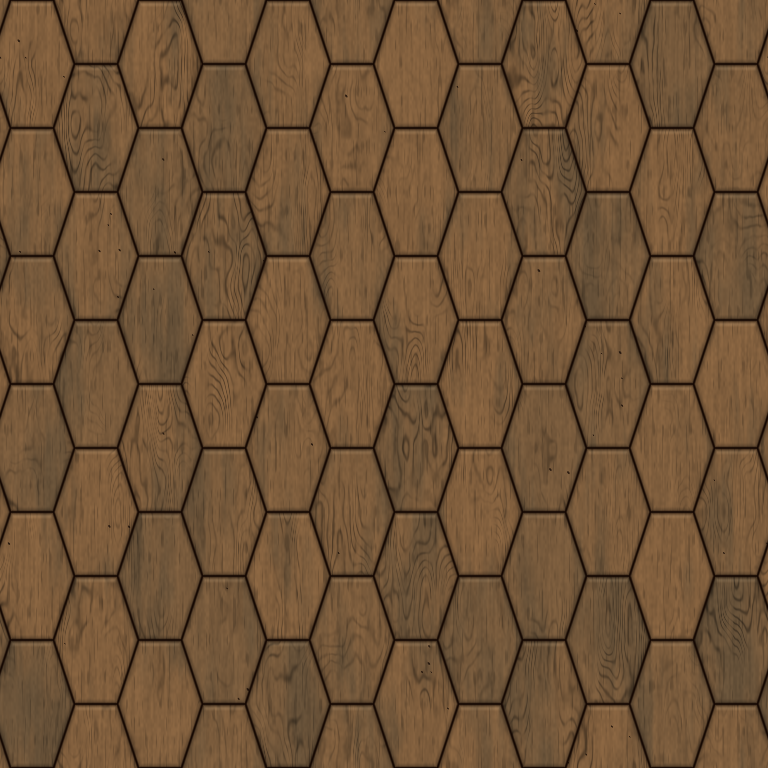
A WebGL 2 fragment shader for this texture:

```glsl
#version 300 es
precision highp float;
// Floor of elongated hexagonal wooden tiles, six repeats across and down.
// Two interleaved lattices give the tiles; each gets its own seeded tone,
// vertical stains, contour-line wood figure, fine fibres and small pits.
uniform vec2 u_resolution;
out vec4 outColor;

float hash(vec2 p) {
    vec3 v = fract(p.xyx * vec3(0.1031, 0.1030, 0.0973));
    v += dot(v, v.yzx + 33.33);
    return fract((v.x + v.y) * v.z);
}

float noise(vec2 p) {
    vec2 cell = floor(p), f = fract(p);
    f = f * f * (3.0 - 2.0 * f);
    float low = mix(hash(cell), hash(cell + vec2(1, 0)), f.x);
    float high = mix(hash(cell + vec2(0, 1)), hash(cell + vec2(1, 1)), f.x);
    return mix(low, high, f.y);
}

float fbm(vec2 p) {
    float sum = 0.0, weight = 0.5;
    for (int i = 0; i < 4; i++) {
        sum += weight * noise(p);
        p = p * 2.03 + 17.3;
        weight *= 0.5;
    }
    return sum;
}

// Distance from a point inside the tile to its nearest edge
float edgeDistance(vec2 q) {
    q = abs(q);
    return min(0.5 - q.y, 0.3155 - dot(q, vec2(0.950, 0.312)));
}

// Sparse slanted dark pinholes
float pits(vec2 q, vec2 seed, float density) {
    vec2 g = q * 14.0 + 40.0, cell = floor(g);
    vec2 key = cell + seed;
    vec2 centre = 0.3 + 0.4 * vec2(hash(key + 3.7), hash(key + 8.1));
    float radius = mix(0.06, 0.17, hash(key + 5.9));
    vec2 r = fract(g) - centre;
    r.y += 0.5 * r.x;
    return step(1.0 - density, hash(key)) * (1.0 - smoothstep(radius * 0.4, radius + 0.05, length(r)));
}

vec3 wood(vec2 q, vec2 seed) {
    float tone = hash(seed + 1.3);
    float figureAmount = hash(seed + 7.7);
    vec2 s = q + seed;

    // Tile tone, from warm brown to weathered grey-brown
    vec3 color = mix(vec3(0.515, 0.378, 0.244), vec3(0.468, 0.354, 0.236), tone * tone);

    // Broad vertical stains broken into streaks
    float stain = fbm(s * vec2(4.5, 1.2));
    float streak = fbm(s * vec2(24.0, 1.5) + 9.0);
    float weathered = smoothstep(0.36, 0.80, stain + 0.30 * (streak - 0.47) + 0.20 * (tone - 0.5));
    color = mix(color, vec3(0.335, 0.280, 0.205), 0.56 * weathered);
    color *= 0.95 + 0.10 * fbm(s * vec2(10.0, 5.0) + 31.0);

    // Wood figure: narrow contour lines of a field stretched along the grain
    float field = noise(s * vec2(5.5, 1.2) + 50.0) + 0.20 * noise(s * vec2(13.0, 4.0));
    float rings = 11.0 * field + 6.0 * q.x + 0.25 * noise(s * vec2(30.0, 12.0));
    float line = pow(0.5 + 0.5 * cos(6.2832 * rings), 4.0);
    float patchy = smoothstep(0.34, 0.66, noise(s * vec2(5.0, 1.8) + 80.0));
    float broken = mix(0.35, 1.0, smoothstep(0.25, 0.65, noise(s * vec2(22.0, 7.0) + 63.0)));
    color *= 1.0 - line * patchy * broken * mix(0.06, 0.34, figureAmount);

    // Fine fibres, small flecks and slender dark pores
    float fibre = noise(s * vec2(64.0, 3.0));
    float fleck = noise(s * vec2(75.0, 30.0) + 12.0);
    float pore = noise(s * vec2(80.0, 7.0) + 22.0);
    color *= 0.900 + 0.110 * fibre + 0.090 * fleck;
    color *= 1.0 - 0.16 * smoothstep(0.70, 0.95, pore);

    float density = 0.001 + 0.022 * step(0.80, hash(seed + 4.4));
    return mix(color, vec3(0.12, 0.07, 0.04), 0.85 * pits(q, seed, density));
}

void main() {
    vec2 g = 6.0 * gl_FragCoord.xy / u_resolution;

    // Nearest tile of the two offset lattices
    vec2 q = fract(g - vec2(0.25, 0.5) + 0.5) - 0.5;
    vec2 other = fract(g - vec2(0.75, 0.0) + 0.5) - 0.5;
    if (edgeDistance(other) > edgeDistance(q)) q = other;
    float d = max(edgeDistance(q), 0.0);

    // Seed from the tile index, wrapped so the pattern repeats at the borders
    vec2 id = mod(floor(4.0 * (g - q) + 0.5), 24.0);
    vec2 seed = floor(90.0 * vec2(hash(id + 2.1), hash(id + 11.6))) + 5.0;
    vec3 color = wood(q, seed);

    // Rounded bevel, lit along the top edge
    color *= mix(0.70, 1.0, smoothstep(0.0, 0.048, d));
    float top = 0.5 - q.y;
    float glint = smoothstep(0.008, 0.024, top) * (1.0 - smoothstep(0.028, 0.060, top));
    color += vec3(0.085, 0.080, 0.068) * glint * smoothstep(0.008, 0.035, d);

    // Dark seam between tiles
    color = mix(vec3(0.080, 0.030, 0.008), color, smoothstep(0.0, 0.0165, d));
    outColor = vec4(color, 1.0);
}
```
